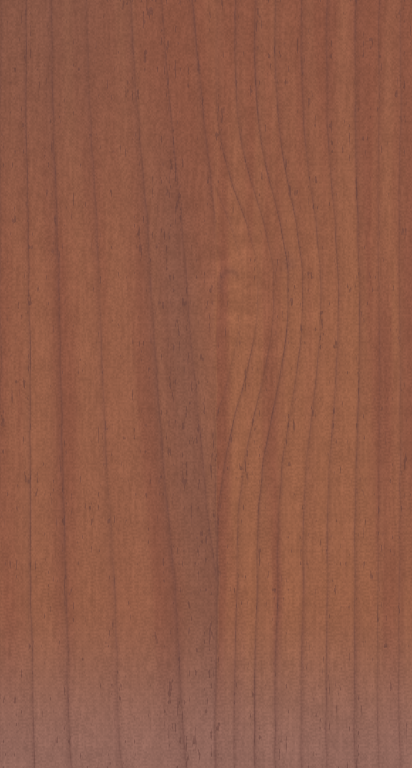
Write a WebGL 1 fragment shader that draws this texture.

```glsl
precision highp float;
// Two joined reddish brown wood boards with fine pores, growth rings and a soft knot.
uniform vec2 u_resolution;

const vec3 SIENNA = vec3(0.580, 0.368, 0.280);
const vec3 RUSSET = vec3(0.548, 0.335, 0.260);
const vec3 AMBER = vec3(0.610, 0.390, 0.280);
const vec3 UMBER = vec3(0.510, 0.342, 0.282);
const vec3 HAZE = vec3(0.574, 0.412, 0.368);
const vec3 RING_DARK = vec3(0.385, 0.255, 0.235);
const float SEAM_X = 0.525;
const vec2 KNOT = vec2(0.585, 0.69);

float hash(vec2 p) {
  return fract(sin(dot(p, vec2(127.1, 311.7))) * 43758.5453);
}

float noise(vec2 p) {
  vec2 i = floor(p);
  vec2 f = fract(p);
  f = f * f * (3.0 - 2.0 * f);
  float low = mix(hash(i), hash(i + vec2(1.0, 0.0)), f.x);
  float high = mix(hash(i + vec2(0.0, 1.0)), hash(i + vec2(1.0, 1.0)), f.x);
  return mix(low, high, f.y);
}

float fbm(vec2 p) {
  float sum = 0.0;
  float weight = 0.5;
  for (int i = 0; i < 4; i++) {
    sum += weight * noise(p);
    p = p * 2.03 + 17.3;
    weight *= 0.5;
  }
  return sum / 0.9375;
}

float bell(float x, float width) {
  return exp(-x * x / (width * width));
}

// Growth rings: x is the thin line, y the soft shade on one side of it.
vec2 rings(float across, float spacing, float side, float seed) {
  float s = across / spacing + 0.7 * noise(vec2(across * 9.0, seed));
  float id = floor(s + 0.5);
  float d = (s - id) * spacing * side;
  float strength = mix(0.55, 1.0, hash(vec2(id, seed)));
  float line = exp(-abs(d) / (d > 0.0 ? 0.0036 : 0.0020));
  float shade = exp(-abs(d) / (d > 0.0 ? 0.0150 : 0.0030));
  return vec2(line, shade) * strength;
}

// Left board: lines fan out to the right on the way down.
float leftField(vec2 p) {
  return p.x / (1.0 + 0.24 * p.y);
}

// Right board: lines swell around the knot.
float rightField(vec2 p) {
  float y = p.y - KNOT.y;
  float swell = bell(y, y > 0.0 ? 0.36 : 0.25);
  return p.x - 0.115 * swell * (1.0 - smoothstep(0.58, 0.95, p.x));
}

// Short dark pores, stretched along the grain.
float pores(vec2 p, float density) {
  float n = noise(p * vec2(230.0, 30.0)) * 0.65 + noise(p * vec2(270.0, 95.0)) * 0.35;
  return smoothstep(0.84 - density, 0.98 - density, n);
}

void main() {
  // Canvas widths, with y measured down from the top edge.
  vec2 p = vec2(gl_FragCoord.x, u_resolution.y - gl_FragCoord.y) / u_resolution.x;
  float down = 1.0 - gl_FragCoord.y / u_resolution.y;
  float wobble = 0.010 * (noise(vec2(p.x * 3.0, p.y * 3.5)) - 0.5)
               + 0.004 * (noise(p * vec2(6.0, 17.0)) - 0.5);
  vec2 q = p + vec2(wobble, 0.0);
  float right = smoothstep(-0.006, 0.006, q.x - SEAM_X);

  // Broad colour of the boards
  float across = mix(leftField(q), q.x, right);
  float streak = fbm(vec2(across * 24.0, p.y * 0.9));
  vec3 color = mix(RUSSET, SIENNA, smoothstep(0.25, 0.70, streak + 0.22 * (down - 0.4)));
  float glow = right * smoothstep(0.05, 0.45, down) + 0.35 * bell(p.x - 0.12, 0.2);
  color = mix(color, AMBER, 0.65 * glow * smoothstep(0.2, 0.65, streak));
  float band = bell(leftField(q) - 0.365, 0.055) * (1.0 - right);
  color = mix(color, UMBER, 0.65 * band * smoothstep(0.05, 0.4, down));
  float corner = (1.0 - smoothstep(0.0, 0.40, down)) * (1.0 - smoothstep(0.1, 0.5, p.x));
  color = mix(color, UMBER, 0.55 * corner);
  color = mix(color, HAZE, 0.90 * smoothstep(0.77, 1.0, down));

  // Knot: mottled heart, dark rim and a small curl
  vec2 k = (q - KNOT) / vec2(0.13, 0.16);
  float knot = exp(-dot(k, k));
  float mottle = fbm(p * vec2(17.0, 36.0)) - 0.5;
  color *= 1.0 + mottle * (0.06 + 0.16 * knot);
  vec2 c = q - KNOT + vec2(0.025, 0.0);
  float curl = bell(length(c * vec2(1.0, 0.8)) - 0.025, 0.008);
  color = mix(color, RING_DARK, 0.28 * curl * smoothstep(0.02, -0.02, c.x + c.y));
  float rim = bell(q.x - 0.700, 0.025) * bell(q.y - 0.66, 0.05);
  color = mix(color, RING_DARK, 0.35 * rim * smoothstep(-0.2, 0.2, mottle));

  // Growth rings, broken up by the fibres
  vec2 leftRings = rings(leftField(q), 0.082, -1.0, 3.0);
  vec2 rightRings = rings(rightField(q), 0.054, 1.0, 8.0);
  vec2 ring = mix(leftRings, rightRings, right);
  ring *= 1.0 - 0.75 * knot * (1.0 - smoothstep(0.62, 0.70, q.x));
  float fibre = noise(p * vec2(170.0, 26.0));
  color = mix(color, RING_DARK, ring.x * mix(0.10, 0.62, fibre) + 0.15 * ring.y);
  float seam = bell(q.x - SEAM_X, 0.004) * smoothstep(0.40, 0.65, down);
  color = mix(color, RING_DARK, 0.35 * seam * (0.4 + fibre));

  // Pores and fine surface grain
  float pore = pores(p, 0.06 + 0.09 * band + 0.08 * ring.y);
  color = mix(color, RING_DARK, 0.45 * pore);
  float grain = noise(p * vec2(290.0, 230.0)) - 0.5;
  color *= 1.0 + 0.105 * grain + 0.06 * (fibre - 0.5);
  gl_FragColor = vec4(color, 1.0);
}
```
